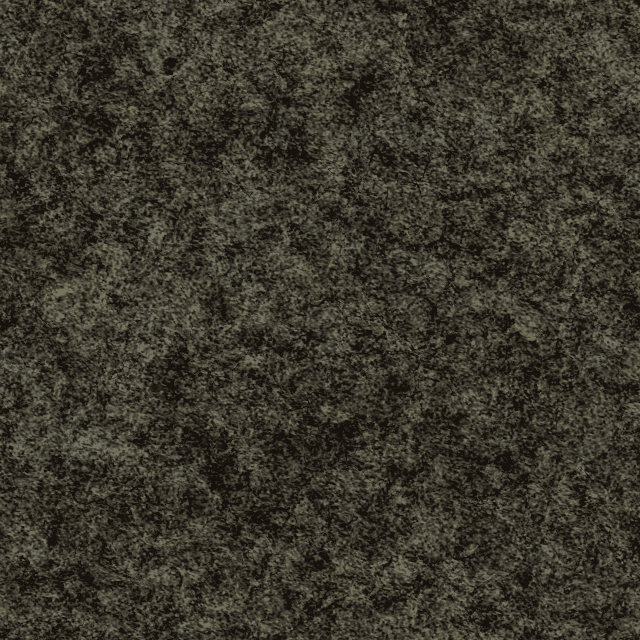
This texture is drawn by a Shadertoy shader. Its source:

```glsl
// Dark weathered rock: olive-brown mottling, gritty grain, short cracks and shadowed chips.

#define DARK_ROCK vec3(0.108, 0.090, 0.068)
#define PALE_ROCK vec3(0.420, 0.412, 0.338)
#define BASE_TONE 0.45
#define CLOUD_SCALE 5.0
#define CLOUD_CONTRAST 0.46
#define MOTTLE_SCALE 44.0
#define MOTTLE_CONTRAST 1.12
#define GRAIN_SCALE 285.0
#define GRAIN_CONTRAST 1.55
#define CRACK_DEPTH 0.45
#define CHIP_DEPTH 0.25
#define LICHEN_GAIN 0.14

// Integer hash: two random values in 0..1 per lattice cell
vec2 hash2(vec2 cell) {
    uvec2 q = uvec2(ivec2(cell) + 32768) * uvec2(1597u, 3813u);
    uint n = (q.x ^ (q.y << 7)) * 747796405u + q.y;
    n = ((n >> 15) ^ n) * 277803737u;
    n = ((n >> 13) ^ n) * 668265u + 1013u;
    n ^= n >> 16;
    return vec2(n & 65535u, n >> 16) / 65535.0;
}

float noise(vec2 p) {
    vec2 cell = floor(p);
    vec2 f = fract(p);
    f = f * f * (3.0 - 2.0 * f);
    float low = mix(hash2(cell).x, hash2(cell + vec2(1, 0)).x, f.x);
    float high = mix(hash2(cell + vec2(0, 1)).x, hash2(cell + vec2(1, 1)).x, f.x);
    return mix(low, high, f.y);
}

// Layered noise, normalised to 0..1, rotated at each octave
float fbm(vec2 p, int octaves) {
    float sum = 0.0, total = 0.0, weight = 1.0;
    for (int i = 0; i < octaves; i++) {
        sum += weight * noise(p);
        total += weight;
        weight *= 0.6;
        p = mat2(1.6, 1.2, -1.2, 1.6) * p + 17.3;
    }
    return sum / total;
}

// Gap between the two nearest cell points: zero along angular seams
float seamGap(vec2 p) {
    vec2 cell = floor(p);
    float nearest = 9.0, second = 9.0;
    for (int y = -1; y <= 1; y++) {
        for (int x = -1; x <= 1; x++) {
            vec2 neighbour = cell + vec2(x, y);
            float d = distance(p, neighbour + hash2(neighbour));
            second = min(second, max(nearest, d));
            nearest = min(nearest, d);
        }
    }
    return second - nearest;
}

// Broken cracks: warped seams, kept only where a mask allows
float cracks(vec2 p, float scale, float width) {
    vec2 warp = vec2(fbm(p * scale * 2.0, 4), fbm(p * scale * 2.0 + 41.0, 4)) - 0.5;
    vec2 q = p * scale * vec2(0.8, 1.15) + warp * 1.2;
    float mask = smoothstep(0.46, 0.60, fbm(p * scale * 1.3 + 73.0, 3));
    return mask * (1.0 - smoothstep(0.2 * width, width, seamGap(q) / scale));
}

void mainImage(out vec4 fragColor, in vec2 fragCoord) {
    vec2 p = fragCoord / min(iResolution.x, iResolution.y);
    vec2 drift = vec2(fbm(p * 15.0, 3), fbm(p * 15.0 + 29.0, 3)) - 0.5;
    vec2 warped = mat2(0.96, 0.28, -0.28, 0.96) * (p + 0.05 * drift);

    // Broad clouds, small mottling and fine grit
    float cloud = fbm(warped * CLOUD_SCALE + 3.0, 5) - 0.5;
    float mottle = fbm(warped * MOTTLE_SCALE * vec2(0.9, 1.15) + 11.0, 4) - 0.5;
    vec2 gritPos = mat2(0.95, 0.3, -0.3, 0.95) * (p + 0.012 * drift) * GRAIN_SCALE;
    gritPos *= vec2(0.85, 1.1);
    float grain = mix(noise(gritPos), noise(gritPos * 1.6 + 57.0), 0.4) - 0.5;

    float tone = BASE_TONE + CLOUD_CONTRAST * cloud + MOTTLE_CONTRAST * mottle;
    tone += GRAIN_CONTRAST * grain * (0.85 + 0.35 * tone);

    // Pale crusts broken up by the grit
    float lichen = smoothstep(0.58, 0.72, fbm(warped * 19.0 + 91.0, 5));
    tone += LICHEN_GAIN * lichen * (0.6 + 2.0 * grain);

    // Shadowed chips with ragged edges, in two sizes
    float chip = smoothstep(0.64, 0.67, fbm(warped * vec2(21.0, 31.0) + 133.0, 4));
    float flake = smoothstep(0.63, 0.67, fbm(warped * vec2(44.0, 64.0) + 171.0, 3));
    tone -= CHIP_DEPTH * max(chip, 0.85 * flake);

    // Long and short cracks
    float crack = max(cracks(p, 11.0, 0.0055), 0.85 * cracks(p + 5.0, 27.0, 0.0050));
    tone -= CRACK_DEPTH * crack;

    // Olive to brown tint
    vec3 color = mix(DARK_ROCK, PALE_ROCK, clamp(tone, -0.07, 1.12));
    float brownness = fbm(p * 14.0 + 201.0, 3) - 0.5;
    color *= 1.0 + brownness * vec3(0.05, -0.01, -0.07);
    fragColor = vec4(color, 1.0);
}
```
